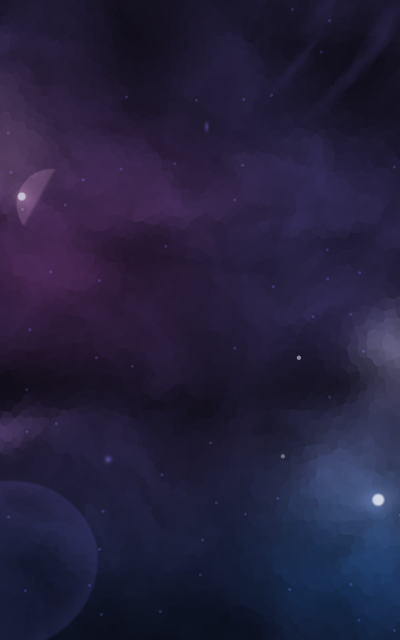
Give the GLSL for this background, as a WebGL 1 fragment shader.

```glsl
precision highp float;
// A painted night nebula: violet haze on the left, a blue glow low on the right.
// Soft elliptical glows and shades are warped by noise, broken into small
// brushed facets, then finished with wisps, curved gas shells and stars.
uniform vec2 u_resolution;

const vec3 NIGHT = vec3(0.115, 0.100, 0.195);
const vec3 NAVY = vec3(0.075, 0.100, 0.190);
const vec3 PLUM = vec3(0.140, 0.085, 0.180);
const vec3 VIOLET = vec3(0.100, 0.045, 0.100);
const vec3 ROSE = vec3(0.150, 0.120, 0.130);
const vec3 INDIGO = vec3(0.055, 0.050, 0.105);
const vec3 HAZE = vec3(0.200, 0.200, 0.220);
const vec3 STEEL = vec3(0.130, 0.175, 0.220);
const vec3 OCEAN = vec3(0.000, 0.070, 0.130);
const vec3 LILAC = vec3(0.150, 0.110, 0.180);
const vec3 STARLIGHT = vec3(0.820, 0.840, 0.900);
const float FACETS = 75.0;       // brushed facets per canvas height
const float WARP = 0.055;        // bending of the glows
const float MOTTLE = 0.75;       // contrast of the cloud texture
const float DUST_CELLS = 17.0;   // grid of faint stars

float hash(vec2 p) {
  vec3 q = fract(vec3(p.xyx) * 0.1031);
  q += dot(q, q.yzx + 33.33);
  return fract((q.x + q.y) * q.z);
}

vec2 hash2(vec2 p) {
  return vec2(hash(p), hash(p + 47.3));
}

float noise(vec2 p) {
  vec2 i = floor(p), f = fract(p);
  f = f * f * (3.0 - 2.0 * f);
  vec2 e = vec2(1.0, 0.0);
  return mix(mix(hash(i), hash(i + e.xy), f.x),
             mix(hash(i + e.yx), hash(i + e.xx), f.x), f.y);
}

float fbm(vec2 p) {
  float sum = 0.0, amp = 0.5;
  for (int i = 0; i < 5; i++) {
    sum += amp * noise(p);
    p = mat2(1.6, 1.2, -1.2, 1.6) * p + 7.1;
    amp *= 0.5;
  }
  return sum;
}

// Pulls a point towards its nearest jittered cell centre, with soft borders
vec2 facet(vec2 p) {
  vec2 cell = floor(p), sum = vec2(0.0);
  float total = 0.0;
  for (int y = -1; y <= 1; y++) {
    for (int x = -1; x <= 1; x++) {
      vec2 id = cell + vec2(float(x), float(y));
      vec2 centre = id + hash2(id + 100.0);
      vec2 d = p - centre;
      float weight = exp(-14.0 * dot(d, d)) + 1e-6;
      sum += weight * centre;
      total += weight;
    }
  }
  return sum / total;
}

float glow(vec2 p, vec2 centre, vec2 radius) {
  vec2 d = (p - centre) / radius;
  return exp(-dot(d, d));
}

float star(vec2 p, vec2 centre, float radius) {
  float d = length(p - centre);
  return 1.0 - smoothstep(radius * 0.65, radius * 1.25, d);
}

// Hazes of colour over a base that turns navy below and plum at the left
vec3 nebula(vec2 p) {
  vec3 c = mix(NAVY, NIGHT, smoothstep(0.05, 0.32, p.y));
  c = mix(c, PLUM, glow(p, vec2(0.10, 0.54), vec2(0.22, 0.15)));
  c += VIOLET * glow(p, vec2(0.07, 0.72), vec2(0.25, 0.20));
  c += ROSE * glow(p, vec2(0.00, 0.77), vec2(0.08, 0.09));
  c += VIOLET * 0.5 * glow(p, vec2(0.04, 0.58), vec2(0.12, 0.08));
  c += VIOLET * 0.5 * glow(p, vec2(0.25, 0.70), vec2(0.15, 0.07));
  c += INDIGO * glow(p, vec2(0.49, 0.67), vec2(0.15, 0.12));
  c += INDIGO * 0.5 * glow(p, vec2(0.39, 0.86), vec2(0.13, 0.06));
  c += INDIGO * 0.7 * glow(p, vec2(0.50, 0.51), vec2(0.12, 0.05));
  c += INDIGO * 0.6 * glow(p, vec2(0.16, 0.24), vec2(0.13, 0.08));
  c += HAZE * glow(p, vec2(0.63, 0.44), vec2(0.06, 0.07));
  c += STEEL * glow(p, vec2(0.58, 0.24), vec2(0.13, 0.11));
  c += OCEAN * glow(p, vec2(0.57, 0.12), vec2(0.16, 0.12));
  c += LILAC * glow(p, vec2(0.00, 0.335), vec2(0.10, 0.028));
  // Dark lanes
  c *= 1.0 - 0.50 * glow(p, vec2(0.23, 0.93), vec2(0.10, 0.13));
  c *= 1.0 - 0.45 * glow(p, vec2(0.57, 0.90), vec2(0.14, 0.08));
  c *= 1.0 - 0.50 * glow(p, vec2(0.02, 0.405), vec2(0.12, 0.045));
  c *= 1.0 - 0.35 * glow(p, vec2(0.22, 0.61), vec2(0.08, 0.05));
  c *= 1.0 - 0.25 * glow(p, vec2(0.34, 0.36), vec2(0.10, 0.12));
  c *= 1.0 - 0.35 * glow(p, vec2(0.54, 0.40), vec2(0.08, 0.03));
  return c * (1.0 - 0.40 * glow(p, vec2(0.20, 0.00), vec2(0.32, 0.10)));
}

void main() {
  vec2 p = gl_FragCoord.xy / u_resolution.y;
  p.x *= 0.625 * u_resolution.y / u_resolution.x;
  vec2 brushed = mix(p, facet(p * FACETS) / FACETS, 0.85);
  vec2 bend = vec2(fbm(brushed * 7.0), fbm(brushed * 7.0 + 31.0)) - 0.48;
  vec3 color = nebula(brushed + WARP * bend);
  color *= 1.0 + MOTTLE * (fbm(brushed * 13.0 + bend * 2.0) - 0.48);

  // Slanted wisps in the upper right corner
  vec2 along = mat2(0.8, 0.6, -0.6, 0.8) * (p + 0.04 * bend);
  float wisp = smoothstep(0.48, 0.80, fbm(along.yx * vec2(7.0, 32.0)));
  color += INDIGO * wisp * glow(p, vec2(0.56, 0.90), vec2(0.16, 0.09));

  // Gas shell at the lower left, and a lit fan beside the left star
  float shell = length(p + 0.012 * bend - vec2(0.02, 0.121)) - 0.13;
  color += INDIGO * (1.0 - smoothstep(-0.003, 0.003, shell)) * exp(shell * 14.0);
  float fan = 1.0 - smoothstep(-0.002, 0.002, length(p - vec2(0.081, 0.681)) - 0.055);
  fan *= 1.0 - smoothstep(-0.004, 0.004, dot(p - vec2(0.069, 0.705), vec2(0.87, -0.48)));
  color += ROSE * 0.85 * fan;

  // Faint scattered dust
  vec2 cell = floor(p * DUST_CELLS);
  vec2 spot = (cell + 0.2 + 0.6 * hash2(cell + 9.0)) / DUST_CELLS;
  color += INDIGO * 1.5 * step(0.72, hash(cell + 3.0)) * star(p, spot, 0.0025);

  // Named stars: two bright, a few dim
  color += HAZE * 0.5 * glow(p, vec2(0.591, 0.219), vec2(0.026, 0.018));
  color = mix(color, STARLIGHT, star(p, vec2(0.591, 0.219), 0.0095));
  color += ROSE * glow(p, vec2(0.034, 0.693), vec2(0.016));
  color = mix(color, STARLIGHT, 0.8 * star(p, vec2(0.034, 0.693), 0.0065));
  color = mix(color, STARLIGHT, 0.6 * star(p, vec2(0.467, 0.441), 0.0035));
  color = mix(color, STARLIGHT, 0.4 * star(p, vec2(0.442, 0.287), 0.0035));
  color += INDIGO * 3.0 * glow(p, vec2(0.169, 0.282), vec2(0.005));
  color += INDIGO * 2.5 * glow(p, vec2(0.323, 0.802), vec2(0.003, 0.007));
  gl_FragColor = vec4(clamp(color, 0.0, 1.0), 1.0);
}
```
